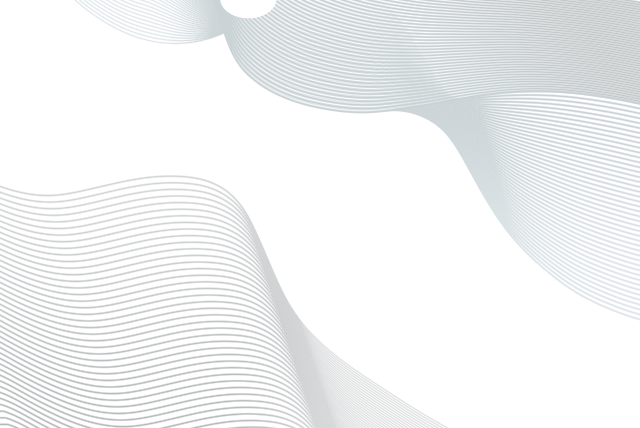
Give the GLSL for this background, as a Shadertoy shader.

```glsl
// Fine flowing contour lines on white: a folded sheet at lower left and a
// twisted ribbon at upper right. Smooth profile curves bound each sheet, and
// box-filtered stripes between or along them give the evenly smoothed lines.

const vec2 GRID = vec2(768.0, 512.0);      // design grid, y runs downward
const int KNOTS = 19;
const float FOLD_START = -100.0, FOLD_STEP = 40.0;
const float RIBBON_START = 240.0, RIBBON_STEP = 30.0;
const vec2 FOLD_SHIFT = vec2(2.6, 7.9);    // offset from one fold line to the next
const float FOLD_CREASE = 338.0;           // where the folded sheet turns over
const float UPPER_LINES = 43.0, CROSS_LINES = 52.0, LOWER_LINES = 44.0;
const float FOLD_WIDTH = 2.0, TURN_WIDTH = 1.15, RIBBON_WIDTH = 2.25, FAN_WIDTH = 1.5;
const float MAX_DUTY = 0.92;               // densest share of ink where lines meet
const float SOFTNESS = 1.35;               // filter footprint in pixels

const vec3 PAPER = vec3(1.0);
const vec3 FOLD_PALE = vec3(0.83, 0.835, 0.84);
const vec3 FOLD_DARK = vec3(0.715, 0.725, 0.73);
const vec3 RIBBON_GREY = vec3(0.77, 0.787, 0.79);
const vec3 RIBBON_BLUE = vec3(0.785, 0.82, 0.832);
const vec3 RIBBON_PALE = vec3(0.87, 0.90, 0.912);

// Control heights of the profiles at evenly spaced places
const float FOLD[KNOTS] = float[KNOTS](172.0, 195.5, 216.0, 230.5, 236.0, 228.5,
    218.5, 211.0, 210.0, 217.0, 250.0, 361.0, 408.0, 439.0, 465.0, 491.0, 514.0,
    535.0, 555.0);
const float SPINE[KNOTS] = float[KNOTS](-80.0, 59.0, 94.0, 112.5, 124.0, 130.5,
    134.5, 134.5, 130.0, 126.0, 120.0, 115.0, 111.0, 109.0, 109.0, 111.0, 115.0,
    120.0, 127.0);
const float CREST[KNOTS] = float[KNOTS](-300.0, -205.0, -150.0, -115.0, -90.0, -74.0,
    -60.0, -49.0, -40.0, -33.0, -28.0, -23.0, -20.0, -17.0, -13.0, -9.0, -5.0,
    0.0, 5.0);
const float CROSS[KNOTS] = float[KNOTS](-220.0, -110.0, -60.0, -40.0, -30.0, -22.0,
    -15.0, -5.0, 20.0, 72.0, 122.0, 115.0, 111.0, 109.0, 109.0, 111.0, 115.0,
    120.0, 127.0);
const float HEM[KNOTS] = float[KNOTS](-80.0, 59.0, 94.0, 112.5, 124.0, 130.5,
    134.5, 134.5, 131.5, 139.5, 160.0, 217.5, 267.0, 301.5, 328.0, 350.0, 365.0,
    377.0, 386.0);

// Uniform cubic B-spline; u counts control places
float profile(float knot[KNOTS], float u) {
    u = clamp(u, 0.0, float(KNOTS) - 1.001);
    int i = int(u);
    float f = fract(u), g = 1.0 - f;
    float a = knot[max(i - 1, 0)], b = knot[i];
    float c = knot[i + 1], d = knot[min(i + 2, KNOTS - 1)];
    return (a * g * g * g + b * (4.0 - 3.0 * f * f * (1.0 + g))
        + c * (4.0 - 3.0 * g * g * (1.0 + f)) + d * f * f * f) / 6.0;
}

// Running integral of a unit-period pulse
float pulseSum(float x, float duty) {
    return floor(x) * duty + min(fract(x), duty);
}

// Ink coverage of lines at n = 0, 1 ... count, averaged over the footprint
float stripes(float n, float count, float width) {
    float rate = max(length(vec2(dFdx(n), dFdy(n))), 1e-4);
    float duty = min(width * rate * iResolution.y / GRID.y, MAX_DUTY);
    float x = n + 0.5 * duty, span = rate * SOFTNESS;
    float ink = (pulseSum(x + 0.5 * span, duty) - pulseSum(x - 0.5 * span, duty)) / span;
    float inside = clamp((n + 0.5) / rate + 0.5, 0.0, 1.0)
        * clamp((count + 0.5 - n) / rate + 0.5, 0.0, 1.0);
    return ink * inside;
}

// Index of the shifted fold line through p, found by bisection
float foldIndex(vec2 p) {
    float lo = -4.0, hi = 60.0;
    for (int i = 0; i < 18; i++) {
        float mid = 0.5 * (lo + hi);
        vec2 q = p - mid * FOLD_SHIFT;
        if (q.y > profile(FOLD, (q.x - FOLD_START) / FOLD_STEP)) lo = mid;
        else hi = mid;
    }
    return 0.5 * (lo + hi);
}

void mainImage(out vec4 fragColor, in vec2 fragCoord) {
    vec2 uv = fragCoord / iResolution.xy;
    vec2 p = vec2(uv.x, 1.0 - uv.y) * GRID;
    float pixel = GRID.y / iResolution.y;
    vec3 color = PAPER;

    // Folded sheet, darker toward the bottom left, twice as fine past the crease
    float depth = smoothstep(210.0, 512.0, p.y) * (1.0 - smoothstep(270.0, 400.0, p.x));
    float fold = foldIndex(p);
    float turned = smoothstep(-12.0, 12.0, p.x - fold * FOLD_SHIFT.x - FOLD_CREASE);
    float ink = mix(stripes(fold, 60.0, FOLD_WIDTH),
        stripes(2.0 * fold, 120.0, TURN_WIDTH), turned);
    color = mix(color, mix(FOLD_PALE, FOLD_DARK, depth), ink);

    // Bounds of the ribbon
    float u = (p.x - RIBBON_START) / RIBBON_STEP;
    float spine = profile(SPINE, u);
    float above = spine - p.y;

    // Small fan tucked behind the left end of the ribbon
    float arc = (p.x - 210.0) / 120.0;
    float gap = mix(4.6, 1.5, smoothstep(170.0, 268.0, p.x));
    ink = stripes((52.0 - 52.0 * arc * arc - p.y) / gap, 40.0, FAN_WIDTH);
    ink *= smoothstep(-pixel, pixel, -above) * (1.0 - step(275.0, p.x));
    color = mix(color, mix(RIBBON_PALE, RIBBON_BLUE, smoothstep(190.0, 265.0, p.x)), ink);

    // Open eye at the top of the ribbon
    float eye = length((p - vec2(298.0, -2.0)) / vec2(34.0, 24.0)) - 1.0;
    float solid = smoothstep(-0.5, 0.5, eye * 24.0 / pixel);

    // Upper sheet and the lines crossing over it
    vec3 tone = mix(RIBBON_BLUE, RIBBON_GREY, smoothstep(430.0, 700.0, p.x - p.y));
    float upper = above / max(spine - profile(CREST, u), 0.5) * UPPER_LINES;
    color = mix(color, tone, stripes(upper, UPPER_LINES, RIBBON_WIDTH) * solid);
    float cross = above / max(spine - profile(CROSS, u), 0.5) * CROSS_LINES;
    ink = stripes(cross, CROSS_LINES, FAN_WIDTH) * solid;
    float veil = 0.55 - 0.35 * smoothstep(0.4, 1.0, cross / CROSS_LINES);
    color = mix(color, RIBBON_BLUE, veil * ink);

    // Lower sheet opening from the twist, fading toward its hem
    float lower = -above / max(profile(HEM, u) - spine, 0.5) * LOWER_LINES;
    tone = mix(RIBBON_BLUE, RIBBON_PALE, smoothstep(110.0, 340.0, p.y));
    color = mix(color, tone, stripes(lower, LOWER_LINES, RIBBON_WIDTH));

    fragColor = vec4(color, 1.0);
}
```
